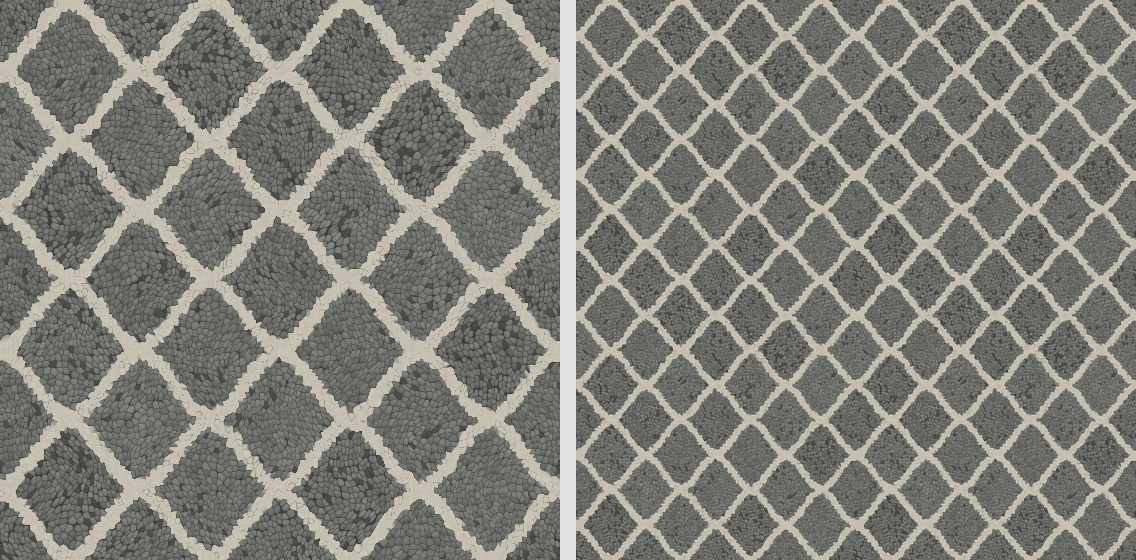
Left, the tile; right, the same tile 2 across and 2 down.
A three.js fragment shader for this pattern:

```glsl
varying vec2 vUv;

const float TAU = 6.28318;

vec2 hash2(vec2 p) {
  return fract(sin(vec2(dot(p, vec2(127.1, 311.7)), dot(p, vec2(269.5, 183.3)))) * 43758.5);
}

// Distance from a point inside a diamond to its wavy border
float borderDepth(vec2 q) {
  vec2 a = vec2(sqrt(q.x * q.x + 0.0003), abs(q.y));
  float wave = 2.0 * TAU * a.x;
  float field = 0.5 - a.x - a.y + 0.03 * sin(wave);
  return field / length(vec2(1.0, 1.0 - 0.377 * cos(wave)));
}

// Centre of the enclosing diamond (xy) and depth inside it (z)
vec3 diamond(vec2 p) {
  vec2 centre = floor(p + 0.5);
  float depth = borderDepth(p - centre);
  if (depth < 0.0) {
    centre = floor(p) + 0.5;
    depth = borderDepth(p - centre);
  }
  return vec3(centre, depth);
}

float trellis(vec2 p) {
  return 1.0 - smoothstep(0.038, 0.056, diamond(p).z);
}

void main() {
  vec2 p = vUv * 4.0;
  vec2 id = hash2(mod(diamond(p).xy, 4.0) + 7.3);

  // Lean of the pile, changing direction across the rug
  vec2 lean = vec2(sin(TAU * (4.0 * vUv.y + 2.0 * vUv.x)) + 0.6 * sin(TAU * (7.0 * vUv.y - 3.0 * vUv.x)),
                   sin(TAU * (5.0 * vUv.x + vUv.y)));
  vec2 grid = vec2(112.0, 86.0);
  vec2 u = (vUv + lean * vec2(0.013, 0.007)) * grid;
  vec2 cell = floor(u);

  // Cellular tufts; each one carries the yarn colour found at its root
  float near = 9.0, second = 9.0, cream = 0.0, total = 0.0;
  vec2 root = vec2(0.0), tuft = vec2(0.0);
  for (int j = -1; j <= 1; j++) {
    for (int i = -1; i <= 1; i++) {
      vec2 c = cell + vec2(float(i), float(j));
      vec2 h = hash2(mod(c, grid));
      vec2 offset = c + 0.1 + 0.8 * h - u;
      float d = length(offset);
      float weight = exp(-20.0 * d * d);
      cream += weight * trellis(p + 0.8 * offset / grid * 4.0);
      total += weight;
      if (d < near) {
        second = near;
        near = d;
        root = offset;
        tuft = hash2(h * 91.7 + 3.1);
      } else {
        second = min(second, d);
      }
    }
  }
  cream = smoothstep(0.2, 0.8, cream / total);

  // How far the pile has parted: per diamond, with patches inside it
  float patches = sin(TAU * (6.0 * vUv.x + 3.0 * vUv.y)) + sin(TAU * (9.0 * vUv.y - 5.0 * vUv.x))
                + sin(TAU * (13.0 * vUv.x + 8.0 * vUv.y));
  float parted = clamp(0.1 + 0.75 * id.x + 0.15 * patches, 0.0, 1.0);
  float crack = 1.0 - smoothstep(0.02, 0.16 + 0.14 * parted, second - near);
  float hole = smoothstep(0.85 - 0.3 * parted, 1.0 - 0.3 * parted, near);
  hole = max(hole, 0.8 * step(1.0 - 0.1 * parted, tuft.x));

  // Grey pile, lit from above
  float tone = 0.87 + 0.3 * (tuft.y - 0.5) - 0.35 * near * near - 0.22 * root.y;
  tone += 0.08 * (id.y - 0.5) + 0.025 * patches;
  tone *= (1.0 - 0.5 * crack) * (1.0 - 0.85 * hole);
  vec3 pile = mix(vec3(0.23, 0.23, 0.22), vec3(0.49, 0.50, 0.48), clamp(tone, 0.0, 1.1));

  // Cream yarn, nearly smooth with a few fine creases
  float crease = crack * (0.04 + 0.2 * step(0.82, tuft.x));
  vec3 yarn = vec3(0.78, 0.76, 0.70) * (1.0 + 0.03 * (tuft.y - 0.5) - crease);

  gl_FragColor = vec4(mix(pile, yarn, cream), 1.0);
}
```
